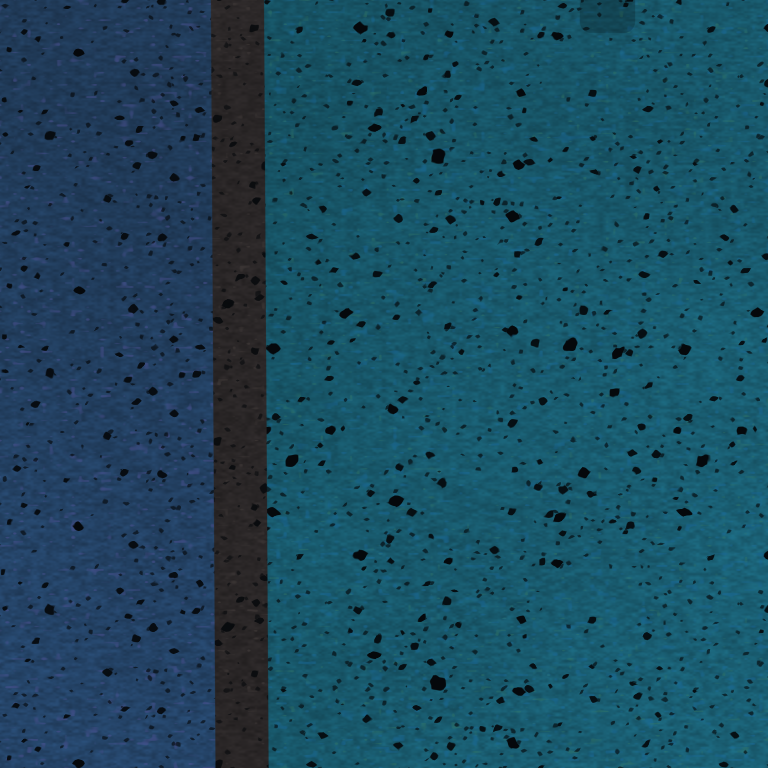
This texture is drawn by a three.js fragment shader. Its source:

```glsl
// Speckled blue and teal stone panels parted by a slim, slightly leaning dark strip.
varying vec2 vUv;

const vec3 BLUE_TOP = vec3(0.125, 0.228, 0.345);
const vec3 BLUE_LOW = vec3(0.145, 0.270, 0.415);
const vec3 TEAL_DARK = vec3(0.078, 0.290, 0.350);
const vec3 TEAL_LIGHT = vec3(0.100, 0.370, 0.450);
const vec3 STRIP = vec3(0.165, 0.150, 0.152);
const vec3 INK = vec3(0.018, 0.030, 0.042);
const vec3 VIOLET = vec3(0.30, 0.32, 0.58);
const vec3 AZURE = vec3(0.10, 0.42, 0.62);
const vec3 GREEN = vec3(0.20, 0.47, 0.40);
const vec3 ASH = vec3(0.30, 0.27, 0.26);

const vec2 STRIP_LOW = vec2(0.2806, 0.3498);  // left and right edge at the bottom
const float STRIP_LEAN = -0.0060;             // sideways shift from bottom to top
const vec2 BLUE_TILE = vec2(0.330, 0.308);
const vec2 STRIP_TILE = vec2(0.240, 0.420);
const vec2 TEAL_TILE = vec2(0.536, 0.686);
const vec2 TAB_CENTER = vec2(0.791, 1.005);
const vec2 TAB_HALF = vec2(0.036, 0.048);
const float TAB_ROUND = 0.015;
const float EDGE = 0.0010;
const float SOFT = 0.0014;

float hash(vec2 p) {
  return fract(sin(dot(p, vec2(127.1, 311.7))) * 43758.5453);
}

float noise(vec2 p) {
  vec2 i = floor(p), f = fract(p);
  f = f * f * (3.0 - 2.0 * f);
  return mix(mix(hash(i), hash(i + vec2(1.0, 0.0)), f.x),
             mix(hash(i + vec2(0.0, 1.0)), hash(i + 1.0), f.x), f.y);
}

// One layer of jittered, tilted chips that repeats with the tile
float specks(vec2 p, vec2 tile, float size, float radius, float density, float seed) {
  vec2 count = max(floor(tile / size), 1.0);
  vec2 pitch = tile / count;
  vec2 g = p / pitch, cell = floor(g);
  float cover = 0.0;
  for (int y = -1; y <= 1; y++) {
    for (int x = -1; x <= 1; x++) {
      vec2 c = cell + vec2(float(x), float(y));
      vec2 id = mod(c, count) + seed;
      vec2 jitter = vec2(hash(id), hash(id + 17.3));
      float cluster = mix(0.3, 1.7, noise(id * size * 13.0 + seed));
      float present = step(hash(id + 41.7), density * cluster);
      vec2 d = (g - c - jitter) * pitch;
      float angle = mix(-0.3, 0.8, hash(id + 5.9));
      float s = sin(angle), k = cos(angle);
      d = vec2(k * d.x + s * d.y, k * d.y - s * d.x);
      d.y *= mix(1.1, 1.9, hash(id + 29.1));
      float r = radius * mix(0.6, 1.25, hash(id + 63.2));
      float chip = mix(length(d), abs(d.x) + abs(d.y) * 0.8, 0.45);
      cover = max(cover, present * (1.0 - smoothstep(r - SOFT, r + SOFT, chip)));
    }
  }
  return cover;
}

// Coarse, medium and faint fine chips together
float chips(vec2 p, vec2 tile, float amount, float seed) {
  vec2 q = p + 0.0035 * (vec2(noise(p * 150.0), noise(p * 150.0 + 40.0)) - 0.5);
  float coarse = specks(q, tile, 0.066, 0.0092, 0.26 * amount, seed);
  float medium = specks(q, tile, 0.030, 0.0056, 0.32 * amount, seed + 11.0);
  float fine = specks(q, tile, 0.015, 0.0030, 0.36 * amount, seed + 23.0);
  return max(max(coarse, medium * 0.92), fine * 0.65);
}

// Sparse short horizontal flecks
float flecks(vec2 p, float seed, float threshold) {
  return smoothstep(threshold, 1.0, noise(p * vec2(105.0, 190.0) + seed));
}

float roundBox(vec2 p, vec2 halfSize, float r) {
  vec2 d = abs(p) - halfSize + r;
  return length(max(d, 0.0)) + min(max(d.x, d.y), 0.0) - r;
}

void main() {
  vec2 p = vUv;
  float grain = noise(p * vec2(110.0, 230.0)) + 0.6 * noise(p * vec2(240.0, 380.0) + 9.0) - 0.8;
  float cloud = noise(p * vec2(5.0, 7.0) + 3.0) - 0.5;

  // Blue panel
  vec3 blue = mix(BLUE_LOW, BLUE_TOP, smoothstep(0.0, 1.0, p.y));
  blue *= 1.0 + 0.22 * grain + 0.07 * cloud;
  blue = mix(blue, VIOLET, 0.55 * flecks(p, 31.0, 0.76));
  blue = mix(blue, INK, chips(p, BLUE_TILE, 0.85, 2.0));

  // Teal panel, lighter towards the lower right
  float light = clamp(0.15 + 0.65 * p.x + 0.45 * (1.0 - p.y) - 0.10, 0.0, 1.0);
  vec3 teal = mix(TEAL_DARK, TEAL_LIGHT, light);
  teal *= 1.0 + 0.20 * grain + 0.09 * cloud;
  teal = mix(teal, AZURE, 0.50 * flecks(p, 57.0, 0.72));
  teal = mix(teal, GREEN, 0.45 * flecks(p, 83.0, 0.84));
  float tab = roundBox(p - TAB_CENTER, TAB_HALF, TAB_ROUND);
  teal *= 1.0 - 0.20 * (1.0 - smoothstep(-EDGE, EDGE, tab));
  teal = mix(teal, INK, chips(p, TEAL_TILE, 1.0, 7.0));

  // Dark strip
  vec3 strip = STRIP * (1.0 + 0.24 * grain + 0.10 * cloud);
  strip = mix(strip, ASH, 0.40 * flecks(p, 71.0, 0.82));
  strip = mix(strip, INK, 0.9 * chips(p, STRIP_TILE, 0.9, 13.0));

  // Join the three bands
  vec2 side = vec2(p.x) - STRIP_LOW - STRIP_LEAN * p.y;
  vec3 color = mix(blue, strip, smoothstep(-EDGE, EDGE, side.x));
  color = mix(color, teal, smoothstep(-EDGE, EDGE, side.y));
  gl_FragColor = vec4(color, 1.0);
}
```
